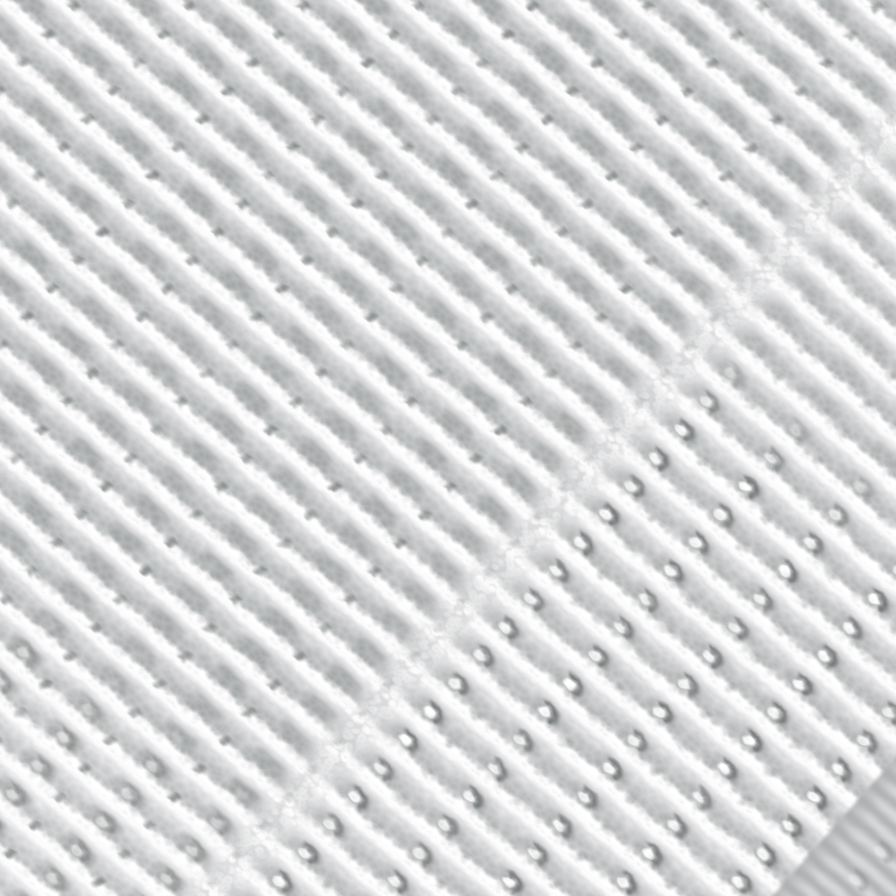
A WebGL 2 fragment shader for this texture:

```glsl
#version 300 es
precision highp float;

uniform vec2 u_resolution;
out vec4 outColor;

const vec2 STRAND_STEP = vec2(0.0720, 0.0632);  // one weave along a strand
const vec2 ROW_STEP = vec2(-0.0280, 0.0315);    // from strand to strand
const float CELL_ASPECT = 2.27;
const float SEAM = 8.86;
const float FOLD = 13.66;

const vec3 WHITE = vec3(0.99);
const vec3 PALE = vec3(0.90, 0.90, 0.91);
const vec3 SILVER = vec3(0.83, 0.83, 0.84);
const vec3 STEEL = vec3(0.75, 0.76, 0.76);
const vec3 GREY = vec3(0.67, 0.68, 0.68);
const vec3 SHADOW = vec3(0.50, 0.51, 0.51);

vec2 hash2(vec2 cell) {
  return fract(sin(vec2(dot(cell, vec2(127.1, 311.7)), dot(cell, vec2(269.5, 183.3)))) * 4375.85);
}

// Cellular noise: distance to the nearest scattered point
float cellular(vec2 p) {
  vec2 base = floor(p);
  float nearest = 2.0;
  for (int y = -1; y <= 1; y++)
    for (int x = -1; x <= 1; x++) {
      vec2 c = base + vec2(x, y);
      nearest = min(nearest, distance(p, c + hash2(c)));
    }
  return nearest;
}

// Layered sines, roughly -1 to 1
float ripple(vec2 p) {
  return 0.5 * sin(p.x * 6.3 + 1.7 * sin(p.y * 2.1))
       + 0.3 * sin(p.x * 14.1 - p.y * 5.3)
       + 0.2 * sin(p.x * 27.7 + p.y * 11.9);
}

// Soft rectangle mask around the origin
float softBox(vec2 p, vec2 halfSize, vec2 blur) {
  vec2 edge = 1.0 - smoothstep(halfSize - blur, halfSize + blur, abs(p));
  return edge.x * edge.y;
}

float band(float x, float center, float width) {
  float d = (x - center) / width;
  return exp(-d * d);
}

// Cross section of one strand: white crest, pale slope, steel groove
vec3 strand(float v, float depth) {
  float slope = smoothstep(0.05, 0.26, v) * (1.0 - smoothstep(0.77, 0.91, v));
  float core = smoothstep(0.24, 0.58, v) * (1.0 - smoothstep(0.70, 0.84, v));
  vec3 color = mix(WHITE, mix(PALE, SILVER, 0.6), slope * depth);
  return mix(color, STEEL, core * depth);
}

// Small slot: dark rim on its upper right, bright core
vec3 addHole(vec3 color, vec2 p, float amount) {
  vec2 q = p * vec2(CELL_ASPECT, 1.0);
  float r = length(q * vec2(0.62, 1.0));
  float side = smoothstep(-0.08, 0.14, q.x - 1.3 * q.y);
  color = mix(color, SHADOW, amount * side * band(r, 0.19, 0.07));
  float core = 1.0 - smoothstep(0.07, 0.15, length((q - vec2(-0.02, 0.03)) * vec2(0.62, 1.0)));
  return mix(color, WHITE, amount * core);
}

vec3 weave(vec2 w) {
  float beyond = smoothstep(SEAM - 0.08, SEAM + 0.08, w.x);
  float lowerLeft = smoothstep(10.5, 13.5, w.y) * (1.0 - beyond);
  float nearSeam = band(w.x, SEAM - 0.1, 0.24);
  float grain = cellular(w * vec2(9.0, 5.0)) - 0.45;

  // Strands wobble slightly and shift past the seam
  w.y += 0.03 * ripple(w) + 0.07 * grain - 0.08 * beyond;
  vec2 f = fract(w);
  float vary = hash2(floor(w)).x;
  vec3 color = strand(f.y, 1.0 - 0.25 * lowerLeft - 0.1 * beyond);

  // Dark patch in each groove
  float patchMask = softBox(f - vec2(0.27, 0.52), vec2(0.21, 0.21), vec2(0.09, 0.09));
  color = mix(color, GREY, patchMask * (0.6 + 0.3 * vary) * (1.0 - 0.5 * beyond));

  // Notch reaching from the groove into the crest
  vec2 notch = f - vec2(0.69, 0.81);
  notch.x += 0.12 * notch.y;
  float notchMask = softBox(notch, vec2(0.045, 0.14), vec2(0.04, 0.06));
  color = mix(color, SHADOW, notchMask * (0.5 + 0.25 * vary) * (1.0 - 0.65 * beyond));

  // Slots past the seam and in the lower left
  float open = max(beyond * smoothstep(-7.0, -3.5, w.y), 0.55 * lowerLeft);
  color = addHole(color, f - vec2(0.26, 0.56), open * (0.75 + 0.25 * vary));

  // Broken strands along the seam
  vec3 broken = mix(WHITE, SILVER, smoothstep(-0.25, 0.35, grain + 0.25 * ripple(w * 2.0)));
  color = mix(color, broken, 0.7 * nearSeam);
  return color + 0.09 * grain * smoothstep(0.08, 0.3, f.y);
}

// Denser, shaded strands behind the fold
vec3 backLayer(vec2 w) {
  float fine = 0.5 + 0.5 * sin(w.y * 12.566 + 0.4 * ripple(w));
  vec3 color = mix(GREY, PALE, 0.15 + 0.6 * fine);
  color = addHole(color, fract(w) - vec2(0.26, 0.55), 0.35);
  return mix(color, GREY, 0.6 * band(w.x, FOLD, 0.18));
}

void main() {
  vec2 p = gl_FragCoord.xy / u_resolution;
  p.y = 1.0 - p.y;
  vec2 w = inverse(mat2(STRAND_STEP, ROW_STEP)) * p;
  vec3 color = mix(weave(w), backLayer(w), smoothstep(FOLD - 0.04, FOLD + 0.04, w.x));
  outColor = vec4(clamp(color, 0.0, 1.0), 1.0);
}
```
